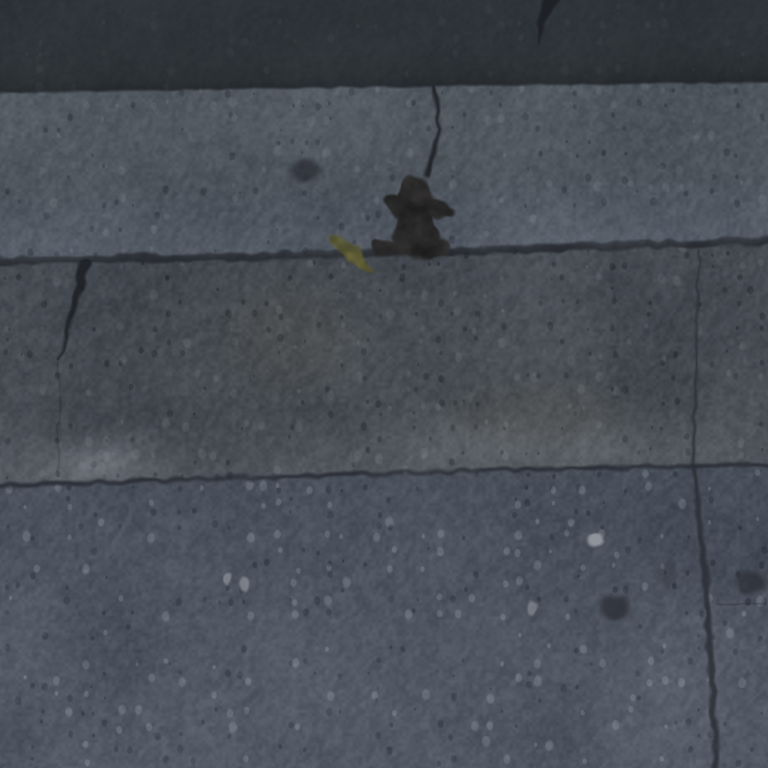
Reproduce this texture procedurally as a three.js fragment shader.

```glsl
// Worn concrete kerb seen from above: dark road, two pale slabs and a pavement.
// Bent edges split the strips, layered noise makes stains and grain, and
// distance functions draw the joints, cracks, broken patch, leaf and spots.
varying vec2 vUv;

float hash(vec2 p) {
  vec3 q = fract(p.xyx * 0.1031);
  q += dot(q, q.yzx + 33.33);
  return fract((q.x + q.y) * q.z);
}

float noise(vec2 p) {
  vec2 i = floor(p), f = fract(p);
  f = f * f * (3.0 - 2.0 * f);
  return mix(mix(hash(i), hash(i + vec2(1, 0)), f.x),
             mix(hash(i + vec2(0, 1)), hash(i + vec2(1, 1)), f.x), f.y);
}

float fbm(vec2 p) {
  float sum = 0.0, amp = 0.5;
  for (int i = 0; i < 4; i++) {
    sum += amp * noise(p);
    p = mat2(1.6, 1.2, -1.2, 1.6) * p + 7.3;
    amp *= 0.5;
  }
  return sum;
}

// Distance to the segment ends.xy - ends.zw with radius going from ra to rb
float taper(vec2 p, vec4 ends, float ra, float rb) {
  vec2 d = ends.zw - ends.xy, q = p - ends.xy;
  float t = clamp(dot(q, d) / dot(d, d), 0.0, 1.0);
  return length(q - d * t) - mix(ra, rb, t);
}

float fill(float d) { return 1.0 - smoothstep(-0.003, 0.003, d); }

// Ellipse with centre e.xy and radii e.zw: firm spot or wide haze
float spot(vec2 p, vec4 e) { return 1.0 - smoothstep(0.6, 1.25, length((p - e.xy) / e.zw)); }
float haze(vec2 p, vec4 e) {
  vec2 q = (p - e.xy) / e.zw;
  return exp(-dot(q, q));
}

// Height of an edge given at x = 0, 0.5 and 1
float bend(float x, vec3 h) {
  return x < 0.5 ? mix(h.x, h.y, x * 2.0) : mix(h.y, h.z, x * 2.0 - 1.0);
}

// One pebble per grid cell, kept for the given share of cells
float pebbles(vec2 p, float cells, float share) {
  vec2 id = floor(p * cells);
  vec2 c = 0.3 + 0.4 * vec2(hash(id + 3.1), hash(id + 8.7));
  float r = mix(0.1, 0.28, hash(id + 15.4));
  return step(hash(id + 21.0), share) * spot(fract(p * cells), vec4(c, r, r * 1.3));
}

void main() {
  vec2 p = vUv;
  vec2 w = p + 0.006 * (vec2(noise(p * 70.0), noise(p * 70.0 + 40.0)) - 0.5);
  float roadEdge = mix(p.y, w.y, 0.5) - bend(p.x, vec3(0.879, 0.887, 0.893));
  float kerbEdge = w.y - bend(p.x, vec3(0.66, 0.67, 0.687));
  float stepEdge = w.y - bend(p.x, vec3(0.367, 0.384, 0.396));
  float road = fill(-roadEdge), kerb = fill(-kerbEdge), slab = fill(-stepEdge);

  // Base tones of the four strips
  vec3 col = mix(vec3(0.315, 0.34, 0.388), vec3(0.283, 0.307, 0.35), smoothstep(0.08, 0.33, p.y));
  vec3 slabTone = mix(vec3(0.315, 0.335, 0.365), vec3(0.272, 0.292, 0.322), smoothstep(0.0, 0.1, stepEdge));
  vec3 kerbTone = mix(vec3(0.335, 0.363, 0.405), vec3(0.305, 0.333, 0.365), smoothstep(0.0, 0.11, kerbEdge));
  col = mix(mix(col, slabTone, slab), kerbTone, kerb);
  col = mix(col, vec3(0.178, 0.198, 0.218), road);

  // Stains, warm tints and pale worn areas
  col += (fbm(p * 7.0) - 0.47) * mix(0.09, 0.05, road);
  float warm = haze(p, vec4(0.38, 0.56, 0.1, 0.08)) + haze(p, vec4(0.7, 0.46, 0.13, 0.05));
  col += vec3(0.008, 0.002, -0.022) * warm;
  float pale = haze(p, vec4(0.14, 0.395, 0.06, 0.03)) + 0.4 * haze(p, vec4(0.7, 0.42, 0.18, 0.03));
  col += 0.13 * pale * slab * (0.4 + fbm(p * 35.0));

  // Slanted streaks, fine grain and scattered pebbles
  float streak = noise(mat2(0.85, 0.5, -0.5, 0.85) * p * vec2(150, 95)) - 0.5;
  col += (0.045 * streak + 0.04 * (noise(p * 230.0) - 0.5)) * (1.0 - 0.65 * road);
  col += 0.09 * pebbles(p, 48.0, 0.16) * (1.0 - 0.5 * slab) * (1.0 - 0.5 * road);
  col -= 0.06 * pebbles(p + 0.37, 62.0, 0.14) * (1.0 - road);

  // Long joints between the strips
  float wear = 0.5 + 0.35 * noise(p * vec2(22, 5));
  col *= 1.0 - 0.2 * exp(-abs(roadEdge) * 70.0) * road;
  col = mix(col, vec3(0.13, 0.14, 0.16), wear * fill(abs(kerbEdge) - 0.005));
  col = mix(col, vec3(0.15, 0.16, 0.19), wear * fill(abs(stepEdge) - 0.003));

  // Upright joint with a side branch
  float joint = taper(w, vec4(0.911, 0.675, 0.903, 0.395), 0.001, 0.002);
  joint = min(joint, taper(w, vec4(0.903, 0.395, 0.919, 0.26), 0.003, 0.004));
  joint = min(joint, taper(w, vec4(0.919, 0.26, 0.933, -0.01), 0.004, 0.004));
  joint = min(joint, taper(w, vec4(0.935, 0.213, 1, 0.216), 0.0, 0.0));
  col = mix(col, vec3(0.16, 0.175, 0.205), 0.8 * fill(joint));

  // Cracks in the kerb, the left slab and the road
  float crack = taper(w, vec4(0.564, 0.886, 0.573, 0.832), 0.003, 0.002);
  crack = min(crack, taper(w, vec4(0.573, 0.832, 0.556, 0.772), 0.002, 0.004));
  crack = min(crack, taper(w, vec4(0.111, 0.655, 0.094, 0.59), 0.007, 0.003));
  crack = min(crack, taper(w, vec4(0.094, 0.59, 0.077, 0.53), 0.003, 0.001));
  crack = min(crack, taper(w, vec4(0.72, 1.01, 0.699, 0.945), 0.011, 0.001));
  col = mix(col, vec3(0.105, 0.115, 0.135), 0.85 * fill(crack));
  col *= 1.0 - 0.3 * fill(taper(w, vec4(0.077, 0.53, 0.076, 0.38), 0.0, 0.0));

  // Broken patch filled with soil
  vec2 b = w + 0.012 * (vec2(noise(p * 38.0), noise(p * 38.0 + 9.0)) - 0.5);
  float hole = taper(b, vec4(0.54, 0.755, 0.54, 0.695), 0.018, 0.03);
  hole = min(hole, taper(b, vec4(0.492, 0.678, 0.57, 0.678), 0.009, 0.012));
  hole = min(hole, taper(b, vec4(0.52, 0.735, 0.588, 0.722), 0.014, 0.007));
  vec3 soil = vec3(0.15, 0.145, 0.145) + vec3(0.16, 0.145, 0.125) * (fbm(p * 55.0) - 0.45);
  col = mix(col, soil, 0.95 * fill(hole));

  // Dark spots and pale chips
  float dark = spot(w, vec4(0.397, 0.776, 0.022, 0.016)) + spot(w, vec4(0.801, 0.209, 0.021, 0.018));
  dark += spot(w, vec4(0.977, 0.242, 0.021, 0.016)) + 0.35 * spot(w, vec4(0.869, 0.251, 0.014, 0.018));
  col = mix(col, vec3(0.18, 0.19, 0.22), 0.8 * dark);
  float chip = spot(w, vec4(0.775, 0.296, 0.012, 0.009)) + 0.7 * spot(w, vec4(0.297, 0.245, 0.006, 0.009));
  chip += 0.7 * spot(w, vec4(0.317, 0.238, 0.007, 0.009)) + 0.6 * spot(w, vec4(0.692, 0.208, 0.007, 0.01));
  col = mix(col, vec3(0.56, 0.58, 0.61), chip);

  // Fallen leaf
  float leaf = taper(w, vec4(0.437, 0.688, 0.462, 0.667), 0.006, 0.012);
  leaf = min(leaf, taper(w, vec4(0.462, 0.667, 0.484, 0.645), 0.011, 0.002));
  vec3 leafTone = mix(vec3(0.29, 0.29, 0.17), vec3(0.43, 0.42, 0.22), noise(p * 90.0));
  gl_FragColor = vec4(mix(col, leafTone, 0.9 * fill(leaf)), 1.0);
}
```
